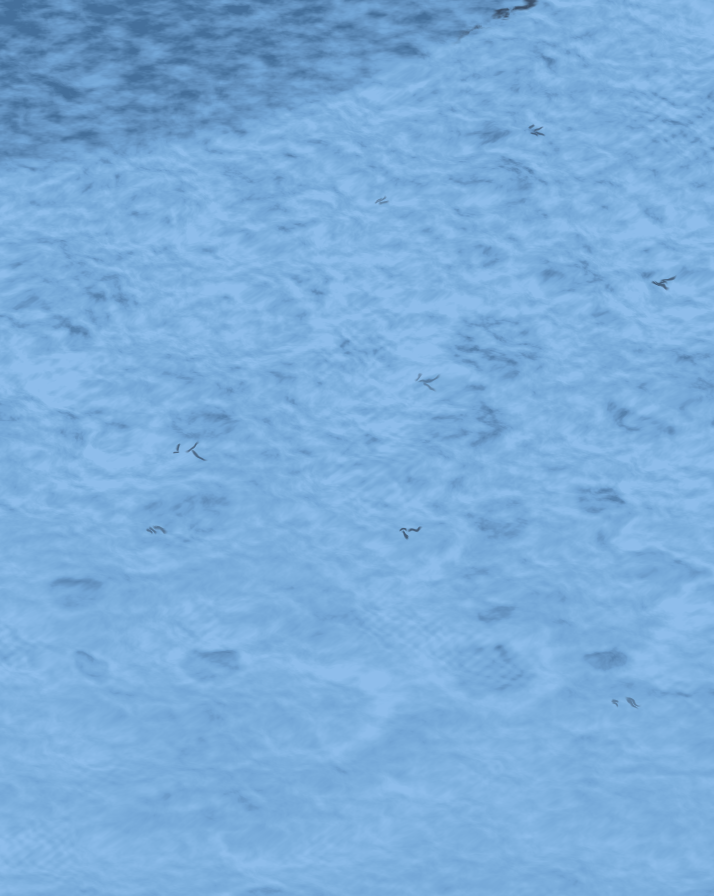
A WebGL 1 fragment shader for this texture:

```glsl
precision highp float;
// Trampled blue snow with footprints and twigs, beside a dark icy bank.
uniform vec2 u_resolution;

#define DEBRIS vec3(0.20, 0.27, 0.36)
#define DEEP vec3(0.27, 0.44, 0.61)
#define ICE vec3(0.38, 0.56, 0.74)
#define SHADE vec3(0.45, 0.65, 0.84)
#define SNOW vec3(0.49, 0.69, 0.87)
#define CREST vec3(0.54, 0.73, 0.91)
#define PRINT_CELL vec2(0.150, 0.095)
#define PRINT_CHANCE 0.62
#define TWIG_CELL vec2(0.13, 0.09)
#define TWIG_CHANCE 0.15
#define CRUMB_SCALE vec2(38.0, 60.0)
#define SWELL_SCALE vec2(6.0, 13.0)

vec2 hash2(vec2 p) {
  vec3 q = fract(p.xyx * vec3(0.1031, 0.1030, 0.0973));
  q += dot(q, q.yzx + 33.33);
  return fract((q.xx + q.yz) * q.zy);
}

float corner(vec2 cell, vec2 offset) {
  return dot(hash2(cell + 57.0) * 2.0 - 1.0, offset);
}

float gradientNoise(vec2 p) {
  vec2 i = floor(p), f = p - i, e = vec2(1.0, 0.0);
  vec2 u = f * f * f * (f * (f * 6.0 - 15.0) + 10.0);
  return mix(mix(corner(i, f), corner(i + e, f - e), u.x),
             mix(corner(i + e.yx, f - e.yx), corner(i + 1.0, f - 1.0), u.x), u.y);
}

float fbm(vec2 p) {
  float sum = 0.0, amp = 1.0;
  for (int i = 0; i < 4; i++) {
    sum += amp * gradientNoise(p);
    p = mat2(1.9, 0.5, -0.5, 1.9) * p + 17.3;
    amp *= 0.55;
  }
  return sum;
}

// Tone change from hollow footprints: shaded upper wall, pale raised rim.
float footprints(vec2 p) {
  vec2 warp = vec2(0.030, 0.018) * vec2(fbm(p * 14.0), fbm(p * 14.0 + 40.0));
  float tone = 0.0;
  for (int k = 0; k < 9; k++) {
    vec2 neighbour = vec2(mod(float(k), 3.0), floor(float(k) / 3.0)) - 1.0;
    vec2 cell = floor(p / PRINT_CELL) + neighbour;
    vec2 a = hash2(cell + 11.0), b = hash2(cell + 83.0);
    vec2 center = (cell + 0.25 + 0.5 * a) * PRINT_CELL;
    vec2 radius = mix(vec2(0.022, 0.012), vec2(0.070, 0.038), b.x * b.x);
    vec2 q = (p + warp - center) / radius;
    q.y += (a.x - 0.5) * q.x;
    float d = length(q) - 1.0;
    float hollow = 1.0 - smoothstep(-0.3, 0.1, d);
    float wall = smoothstep(-0.2, 0.9, q.y + 0.4 * q.x);
    float rim = exp(-pow((d - 0.28) / 0.22, 2.0));
    float depth = step(b.y, PRINT_CHANCE) * mix(0.4, 1.0, a.y);
    tone += depth * (0.6 * rim - hollow * (1.0 + 0.8 * wall));
  }
  return tone;
}

// Coverage of small tangles of thin crooked twigs.
float twigs(vec2 p) {
  vec2 cell = floor(p / TWIG_CELL);
  vec2 seed = hash2(cell + 29.0);
  vec2 center = (cell + 0.3 + 0.4 * hash2(cell + 7.0)) * TWIG_CELL;
  float crook = 0.004 * gradientNoise(p * 130.0), cover = 0.0;
  for (int k = 0; k < 4; k++) {
    vec2 r = hash2(cell * 3.0 + float(k) * 19.0);
    float angle = (r.x - 0.5) * 1.6;
    vec2 q = p - center - (r.yx - 0.5) * vec2(0.026, 0.012);
    q = mat2(cos(angle), -sin(angle), sin(angle), cos(angle)) * q;
    float bend = q.y + crook - (r.y - 0.5) * 40.0 * q.x * q.x;
    float reach = mix(0.004, 0.013, r.y);
    float stroke = 1.0 - smoothstep(0.0002, 0.0022, abs(bend));
    cover = max(cover, stroke * (1.0 - smoothstep(reach * 0.4, reach, abs(q.x))));
  }
  return cover * step(seed.x, TWIG_CHANCE) * mix(0.5, 1.0, seed.y);
}

// Blends the palette from deep (0) through ice, shade and snow to crest (4).
vec3 palette(float t) {
  vec3 c = mix(DEEP, ICE, clamp(t, 0.0, 1.0));
  c = mix(c, SHADE, clamp(t - 1.0, 0.0, 1.0));
  c = mix(c, SNOW, clamp(t - 2.0, 0.0, 1.0));
  return mix(c, CREST, clamp(t - 3.0, 0.0, 1.3));
}

void main() {
  vec2 p = gl_FragCoord.xy / u_resolution.y;
  float patches = gradientNoise(p * vec2(3.0, 5.0) + 3.0);
  float swell = fbm(p * SWELL_SCALE);
  vec2 grain = p * CRUMB_SCALE + swell;
  float crumbs = fbm(grain);
  float relief = crumbs - fbm(grain + vec2(0.12, 0.4));
  float churned = smoothstep(0.2, 0.65, p.y + 0.25 * swell);
  float trodden = smoothstep(0.12, 0.22, p.y) * (1.0 - smoothstep(0.64, 0.80, p.y));

  // Snow: swells, lit crumbs, wandering ridges, tread marks and footprints
  float ridge = gradientNoise(p * vec2(4.0, 8.0) + 0.35 * swell + 5.0);
  float ridgeFade = smoothstep(-0.2, 0.2, gradientNoise(p * 6.0 + 31.0));
  float tone = 3.1 + 0.8 * patches + 1.15 * swell;
  tone += (1.0 * crumbs + 1.3 * relief) * mix(0.6, 1.25, churned);
  tone += ridgeFade * (0.9 * exp(-pow(ridge / 0.035, 2.0)) - 0.9 * exp(-pow((ridge + 0.1) / 0.06, 2.0)));
  float tread = sin(p.x * 400.0 + 9.0 * swell) * sin(p.y * 520.0 + 7.0 * swell);
  tone += 0.5 * tread * smoothstep(0.15, 0.35, gradientNoise(p * vec2(6.0, 9.0) + 71.0));
  tone += footprints(p) * trodden - 0.3 * (1.0 - smoothstep(0.0, 0.16, p.y));
  // Icy bank: dark horizontal streaks above a curved edge
  float edge = p.y - (0.81 + 0.08 * p.x + 0.4 * p.x * p.x) + 0.01 * swell;
  float streaks = fbm(p * vec2(22.0, 62.0) + 9.0);
  float bankTone = 1.2 + 1.9 * streaks + 0.8 * relief + 0.6 * swell - 5.0 * max(edge - 0.04, 0.0);
  tone = mix(max(tone, 0.6), bankTone, smoothstep(-0.012, 0.016, edge));
  // Debris: twigs on the snow and bare soil at the upper end of the bank
  float soil = smoothstep(0.50, 0.53, p.x) * (1.0 - smoothstep(0.59, 0.62, p.x));
  soil *= 1.0 - smoothstep(0.001, 0.009, abs(edge + 0.012 * streaks));
  soil *= smoothstep(-0.25, 0.2, crumbs);
  float litter = twigs(p) * smoothstep(0.1, 0.14, p.y) * (1.0 - smoothstep(-0.06, -0.03, edge));
  gl_FragColor = vec4(mix(palette(tone), DEBRIS, max(0.8 * litter, 0.9 * soil)), 1.0);
}
```
